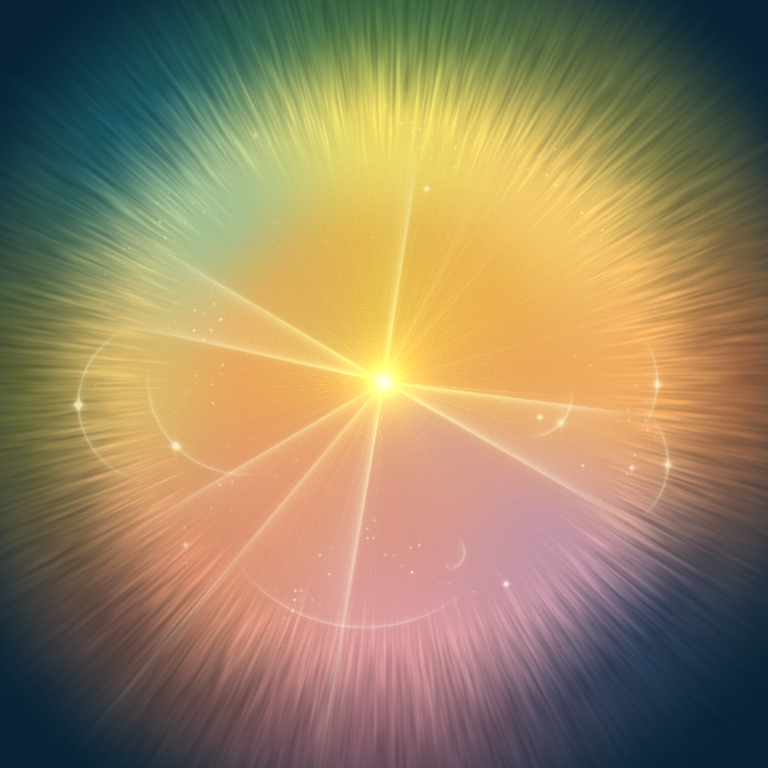
A Shadertoy shader for this background:

```glsl
const float PI = 3.14159265;
const float TAU = 6.2831853;
const vec2 CENTER = vec2(0.5, 0.503);
const vec3 NIGHT = vec3(0.03, 0.14, 0.21);
const vec3 CORE_GLOW = vec3(1.0, 0.85, 0.30);
const vec3 LIGHT_NEAR = vec3(1.0, 0.90, 0.42);
const vec3 LIGHT_FAR = vec3(1.0, 0.84, 0.62);
const float FRINGE_CONTRAST = 0.20;
const float FRINGE_STRETCH = 0.022;
const float GRAIN = 0.025;

// Ring colours, counterclockwise from the right in steps of 45 degrees
const vec3 INNER[8] = vec3[8](
    vec3(0.92, 0.65, 0.36), vec3(0.92, 0.69, 0.31), vec3(0.88, 0.71, 0.29), vec3(0.86, 0.68, 0.35),
    vec3(0.91, 0.64, 0.36), vec3(0.88, 0.58, 0.44), vec3(0.85, 0.58, 0.54), vec3(0.83, 0.60, 0.58));
const vec3 RIM[8] = vec3[8](
    vec3(0.94, 0.67, 0.38), vec3(0.95, 0.79, 0.42), vec3(0.92, 0.85, 0.40), vec3(0.64, 0.75, 0.57),
    vec3(0.86, 0.72, 0.41), vec3(0.85, 0.56, 0.43), vec3(0.86, 0.60, 0.61), vec3(0.76, 0.58, 0.65));
const vec3 OUTER[8] = vec3[8](
    vec3(0.60, 0.39, 0.26), vec3(0.42, 0.45, 0.26), vec3(0.28, 0.44, 0.26), vec3(0.10, 0.35, 0.39),
    vec3(0.40, 0.41, 0.22), vec3(0.39, 0.29, 0.26), vec3(0.50, 0.35, 0.40), vec3(0.18, 0.24, 0.34));

// Beams: angle in degrees, length, strength, side of the soft fill
const vec4 BEAMS[10] = vec4[10](
    vec4(81.4, 0.30, 0.95, 1.0), vec4(149.3, 0.36, 0.85, 1.0), vec4(167.6, 0.36, 0.95, -1.0),
    vec4(-7.3, 0.37, 0.95, -1.0), vec4(-30.0, 0.42, 0.85, 1.0), vec4(-99.4, 0.54, 0.85, -1.0),
    vec4(-130.0, 0.60, 0.60, 1.0), vec4(-149.4, 0.39, 0.70, 1.0), vec4(61.5, 0.25, 0.25, 1.0),
    vec4(49.0, 0.24, 0.16, 1.0));

// Arcs: centre, radius, middle angle in degrees
const vec4 ARCS[7] = vec4[7](
    vec4(0.206, 0.475, 0.104, 181.0), vec4(0.318, 0.508, 0.126, 225.0), vec4(0.779, 0.398, 0.091, -2.0),
    vec4(0.751, 0.503, 0.105, -2.0), vec4(0.475, 0.393, 0.210, -97.0), vec4(0.690, 0.486, 0.055, -42.0),
    vec4(0.582, 0.281, 0.023, -20.0));
// Half span in degrees, glint at the middle
const vec2 ARC_STYLE[7] = vec2[7](
    vec2(85.0, 1.0), vec2(62.0, 0.9), vec2(58.0, 0.6), vec2(40.0, 0.7),
    vec2(52.0, 0.0), vec2(60.0, 0.5), vec2(80.0, 0.0));

vec2 hash2(vec2 p) {
    vec3 q = fract(p.xyx * vec3(0.1031, 0.1030, 0.0973));
    q += dot(q, q.yzx + 33.33);
    return fract((q.xx + q.yz) * q.zy);
}

float gradientAt(vec2 cell, vec2 offset) {
    return dot(hash2(cell) * 2.0 - 1.0, offset);
}

float gradientNoise(vec2 p) {
    vec2 i = floor(p), f = fract(p), e = vec2(1.0, 0.0);
    vec2 u = f * f * (3.0 - 2.0 * f);
    return mix(mix(gradientAt(i, f), gradientAt(i + e, f - e), u.x),
               mix(gradientAt(i + e.yx, f - e.yx), gradientAt(i + 1.0, f - 1.0), u.x), u.y);
}

float wrapAngle(float a) { return mod(a + PI, TAU) - PI; }

vec3 ringColor(vec3 ring[8], float angle) {
    float s = mod(angle / TAU * 8.0, 8.0);
    int i = int(s) % 8;
    return mix(ring[i], ring[(i + 1) % 8], smoothstep(0.0, 1.0, fract(s)));
}

// Soft dot with a small cross flare
float glint(vec2 d, float size) {
    vec2 a = abs(d) / size;
    return exp(-dot(a, a)) + 0.5 * exp(-a.x * 3.0 - a.y * 0.6) + 0.5 * exp(-a.y * 3.0 - a.x * 0.6);
}

float sparkles(vec2 uv, float cells, float density, float size) {
    vec2 id = floor(uv * cells);
    vec2 h = hash2(id + cells), spot = 0.3 + 0.4 * hash2(id + 71.0);
    return step(1.0 - density, h.x) * h.y * glint((fract(uv * cells) - spot) / cells, size);
}

// Crisp on one side, fading softly into the fill on the other
float beamLight(vec4 beam, float angle, float r) {
    float a = wrapAngle(angle - radians(beam.x)) * beam.w;
    float d = r * sin(a);
    float line = 0.75 * exp(-abs(d) / (d > 0.0 ? 0.0036 : 0.0014)) + 0.25 * exp(-abs(d) / 0.009);
    line *= step(abs(a), PI * 0.5) * (1.0 - smoothstep(beam.y * 0.7, beam.y * 1.1, r));
    float fill = 0.26 * exp(-abs(a) / 0.16) * smoothstep(-0.002, 0.002, r * a);
    fill *= 1.0 - smoothstep(0.22, 0.36, r);
    return beam.z * (line * mix(1.0, 0.3, min(r / beam.y, 1.0)) + fill);
}

float arcLight(vec4 arc, vec2 style, vec2 uv) {
    vec2 q = uv - arc.xy;
    float mid = radians(arc.w);
    float a = abs(wrapAngle(atan(q.y, q.x) - mid)) / radians(style.x);
    float d = length(q) - arc.z;
    float line = 0.42 * exp(-abs(d) / 0.0015) + 0.12 * exp(-abs(d) / 0.010) * step(d, 0.0);
    vec2 tip = arc.z * vec2(cos(mid), sin(mid));
    return line * (1.0 - smoothstep(0.35, 1.0, a)) + style.y * glint(q - tip, 0.0055);
}

void mainImage(out vec4 fragColor, in vec2 fragCoord) {
    vec2 uv = (fragCoord - 0.5 * iResolution.xy) / min(iResolution.x, iResolution.y) + 0.5;
    vec2 p = uv - CENTER;
    float r = max(length(p), 0.0001), angle = atan(p.y, p.x);
    vec2 dir = p / r;

    // Narrow spikes of limited length around the disc
    float streaks = 0.8 * gradientNoise(dir * (52.0 + 7.0 * r)) + 0.7 * gradientNoise(dir * (92.0 + 20.0 * r) + 9.0);
    float fringe = smoothstep(0.27, 0.37, r + 0.05 * streaks) * (1.0 - 0.7 * smoothstep(0.44, 0.62, r));
    float rr = r - FRINGE_STRETCH * streaks * fringe;

    // Colour rings fading into the night
    vec3 col = mix(ringColor(INNER, angle), ringColor(RIM, angle), smoothstep(0.17, 0.31, rr));
    col = mix(col, ringColor(OUTER, angle), smoothstep(0.33, 0.49, rr));
    col = mix(col, NIGHT, smoothstep(0.45, 0.65, rr));
    col *= 1.0 + FRINGE_CONTRAST * streaks * fringe;

    // Central glow and fine rays
    col = mix(col, CORE_GLOW, 0.95 * exp(-r / 0.060));
    float rays = max(gradientNoise(dir * 80.0 + 31.0), 0.0);
    col += CORE_GLOW * rays * rays * 0.9 * exp(-r / 0.11);

    // Beams, arcs and sparkling dust
    float light = 0.0;
    for (int i = 0; i < 10; i++) light += beamLight(BEAMS[i], angle, r) * smoothstep(0.0, 0.06, r);
    for (int i = 0; i < 7; i++) light += arcLight(ARCS[i], ARC_STYLE[i], uv);
    float band = smoothstep(0.12, 0.24, r) * (1.0 - smoothstep(0.32, 0.42, r));
    float clusters = smoothstep(-0.05, 0.35, gradientNoise(uv * 9.0));
    light += band * clusters * sparkles(uv, 85.0, 0.18, 0.0016);
    light += band * sparkles(uv, 19.0, 0.07, 0.0035);
    vec3 tint = mix(LIGHT_NEAR, LIGHT_FAR, smoothstep(0.06, 0.28, r));
    col = 1.0 - (1.0 - min(col, 1.0)) * (1.0 - tint * min(light, 1.0) * 0.85);
    col += vec3(0.4, 0.42, 0.28) * exp(-r / 0.024) + 0.35 * exp(-r * r / 0.00015);

    col *= 1.0 + GRAIN * gradientNoise(uv * 260.0);
    fragColor = vec4(clamp(col, 0.0, 1.0), 1.0);
}
```
